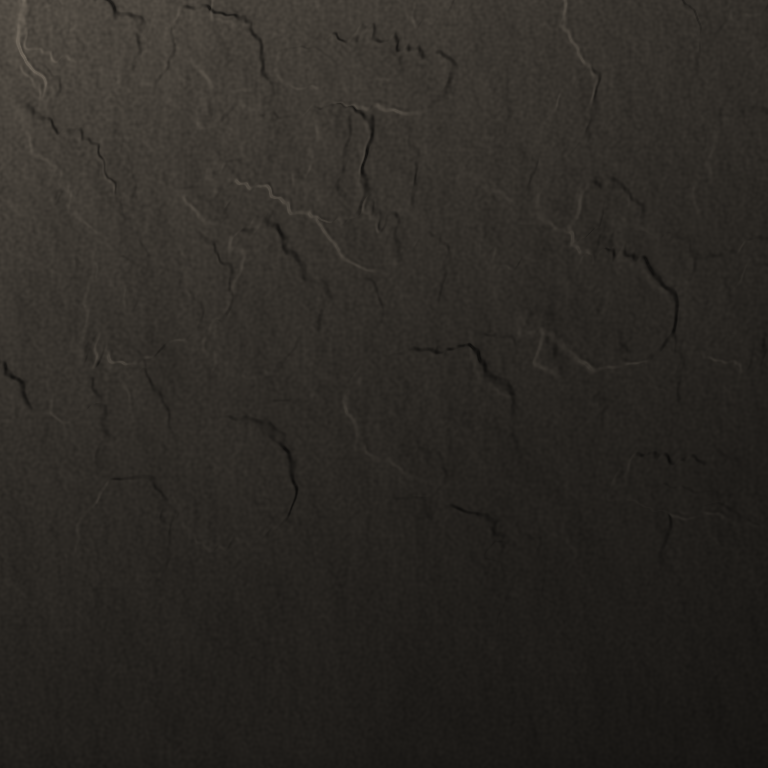
Reproduce this texture procedurally as a Shadertoy shader.

```glsl
// Dark, dimly lit plaster: scattered flakes with ragged rims in shallow relief.
// A height field of warped ellipses and gradient noise is shaded by its slope
// towards a low light, over a glow that fades from the upper left corner.

const vec2 LIGHT_DIR = vec2(-0.86, -0.51);
const vec3 STONE_TINT = vec3(1.0, 0.925, 0.825);
const float LARGE_CELLS = 4.7;
const float SMALL_CELLS = 8.5;
const float RIM_WIDTH = 0.0042;

vec2 hash22(vec2 p) {
    vec3 q = fract(p.xyx * vec3(0.1031, 0.1030, 0.0973));
    q += dot(q, q.yzx + 33.33);
    return fract((q.xx + q.yz) * q.zy);
}

float cornerSlope(vec2 cell, vec2 corner, vec2 f) {
    return dot(hash22(cell + corner) * 2.0 - 1.0, f - corner);
}

// Gradient noise, roughly -0.7 to 0.7
float gradientNoise(vec2 p) {
    vec2 i = floor(p), f = fract(p);
    vec2 u = f * f * f * (f * (f * 6.0 - 15.0) + 10.0);
    float low = mix(cornerSlope(i, vec2(0, 0), f), cornerSlope(i, vec2(1, 0), f), u.x);
    float high = mix(cornerSlope(i, vec2(0, 1), f), cornerSlope(i, vec2(1, 1), f), u.x);
    return mix(low, high, u.y);
}

float fbm(vec2 p) {
    float sum = 0.0, amp = 0.5;
    for (int i = 0; i < 4; i++) {
        sum += amp * gradientNoise(p);
        p = mat2(1.6, 1.2, -1.2, 1.6) * p + 7.3;
        amp *= 0.55;
    }
    return sum;
}

mat2 rotation(float angle) {
    float c = cos(angle), s = sin(angle);
    return mat2(c, -s, s, c);
}

// Bends the plane: broad bends shape the flakes, fine ones fray their rims
vec2 warpPlane(vec2 p) {
    vec2 broad = vec2(fbm(p * 6.0 + 3.1), fbm(p * 6.0 + 41.7));
    float fray = smoothstep(-0.25, 0.15, gradientNoise(p * 6.0 + 19.0));
    float teeth = gradientNoise(vec2(p.x * 82.0 - p.y * 30.0, p.y * 34.0));
    return p + 0.14 * broad + vec2(0.007, 0.019) * teeth * fray;
}

// One flake: a tilted ellipse with a raised lip; its far side sinks into the wall
float flakeHeight(vec2 offset, vec2 shape, vec2 lift, float rimWidth) {
    vec2 q = rotation(shape.x * 6.283) * offset;
    vec2 radii = vec2(mix(0.3, 0.54, shape.y), mix(0.2, 0.36, lift.x));
    float dist = (length(q / radii) - 1.0) * radii.y;
    float sink = smoothstep(-0.5, 0.15, dot(offset, rotation(lift.y * 6.283) * vec2(1, 0)));
    float step1 = 1.0 - smoothstep(-rimWidth, rimWidth, dist);
    float shoulder = 1.0 - smoothstep(-5.0 * rimWidth, 2.0 * rimWidth, dist);
    float lipDist = dist / rimWidth + 1.0;
    float lip = exp(-0.6 * lipDist * lipDist);
    return (0.75 * step1 + 0.5 * shoulder + 0.35 * lip) * sink * mix(0.6, 1.0, lift.x);
}

float flakeField(vec2 p, float cells, float seed) {
    vec2 g = p * cells;
    vec2 cell = floor(g);
    float height = 0.0;
    for (int y = -1; y <= 1; y++) {
        for (int x = -1; x <= 1; x++) {
            vec2 id = cell + vec2(x, y);
            vec2 key = id + seed;
            vec2 centre = id + 0.15 + 0.7 * hash22(key);
            float flake = flakeHeight(g - centre, hash22(key + 42.0), hash22(key + 86.0), RIM_WIDTH * cells);
            height = max(height, flake);
        }
    }
    return height;
}

float wallHeight(vec2 p, float flakeStrength) {
    vec2 bent = warpPlane(p);
    float flakes = flakeField(bent, LARGE_CELLS, 11.0) + 0.4 * flakeField(bent, SMALL_CELLS, 211.0);
    float lumps = 1.3 * fbm(p * vec2(15.0, 9.0) + 5.0);
    return flakeStrength * flakes + lumps;
}

// Slope of the wall towards the light; positive faces are lit
float lightSlope(vec2 p, float flakeStrength) {
    vec2 nudge = LIGHT_DIR * 0.0014;
    return wallHeight(p - nudge, flakeStrength) - wallHeight(p + nudge, flakeStrength);
}

float ambientGlow(vec2 p) {
    float left = 1.0 - p.x;
    float glow = 0.092 + 0.045 * left + 0.1 * pow(p.y, 1.25) + 0.08 * left * pow(p.y, 1.6);
    float floorShade = smoothstep(-0.02, 0.03, p.y);
    return glow * mix(0.88, 1.0, floorShade) + 0.022 * fbm(p * 4.0);
}

void mainImage(out vec4 fragColor, in vec2 fragCoord) {
    vec2 uv = fragCoord / iResolution.xy;
    vec2 p = uv * vec2(iResolution.x / iResolution.y, 1.0);

    // Flakes fade out towards the bottom and in worn patches
    float worn = smoothstep(-0.3, 0.2, gradientNoise(p * 4.5 + 27.0));
    float flakeStrength = mix(0.08, 1.0, smoothstep(0.12, 0.55, uv.y)) * mix(0.4, 1.0, worn);

    // Relief shading, with darker shadows than highlights
    float slope = lightSlope(p, flakeStrength);
    float relief = slope > 0.0 ? 0.85 * slope : 1.1 * slope;
    float grain = 0.2 * gradientNoise(p * 170.0) + 0.05 * gradientNoise(p * 80.0);

    float brightness = ambientGlow(uv) * (1.0 + clamp(relief, -0.6, 0.4) + grain);
    fragColor = vec4(brightness * STONE_TINT, 1.0);
}
```
